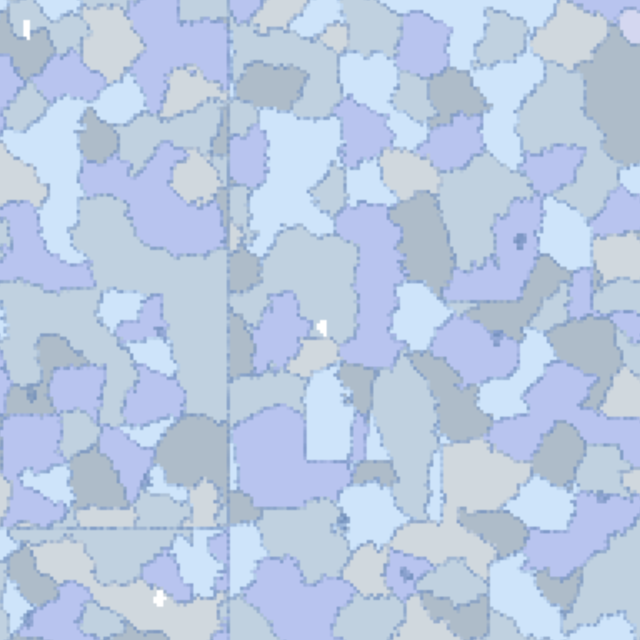
A WebGL 1 fragment shader for this texture map:

```glsl
precision highp float;
// A mosaic of ragged pastel patches with thin darker rims on a coarse texel grid.
// Warped, weighted Voronoi cells take one of a few fills; straight seams cut the
// layout into blocks, and texels are blended softly so that steps stay smooth.

uniform vec2 u_resolution;

const float TEXELS = 192.0;        // texels across the canvas
const float CELLS = 14.5;          // patches across the canvas
const float WEIGHT = 0.28;         // spread of patch sizes
const vec2 SEAM = vec2(0.36, 0.178);
const int CUTS = 8;                // short straight seams
const float CUT_HALF = 0.06;
const float CUT_SHIFT = 0.05;
const float SPOT_GRID = 7.0;
const float SPOT_RADIUS = 0.011;
const float RIM_MIN = 0.12;
const float RIM_RANGE = 0.66;

const vec3 SKY = vec3(0.806, 0.894, 0.980);
const vec3 LAVENDER = vec3(0.722, 0.768, 0.938);
const vec3 MIST = vec3(0.752, 0.820, 0.878);
const vec3 SLATE = vec3(0.682, 0.738, 0.790);
const vec3 PEARL = vec3(0.814, 0.846, 0.872);
const vec3 LILAC = vec3(0.830, 0.845, 0.940);
const vec3 RIM = vec3(0.44, 0.56, 0.75);
const vec3 SPOT_DARK = vec3(0.42, 0.54, 0.72);

vec2 hash2(vec2 p) {
  vec3 q = fract(p.xyx * vec3(0.1031, 0.1030, 0.0973));
  q += dot(q, q.yzx + 33.33);
  return fract((q.xx + q.yz) * q.zy);
}

// Gradient noise; the second channel uses the gradients turned by 90 degrees.
vec2 cornerNoise(vec2 corner, vec2 d) {
  vec2 g = hash2(corner + 71.0) * 2.0 - 1.0;
  return vec2(dot(g, d), dot(vec2(-g.y, g.x), d));
}

vec2 noise2(vec2 p) {
  vec2 i = floor(p), f = p - i;
  vec2 u = f * f * f * (f * (f * 6.0 - 15.0) + 10.0);
  vec2 e = vec2(1.0, 0.0);
  return mix(mix(cornerNoise(i, f), cornerNoise(i + e, f - e), u.x),
             mix(cornerNoise(i + e.yx, f - e.yx), cornerNoise(i + 1.0, f - 1.0), u.x), u.y);
}

// Shifts the layout on one side of short segments, fading with distance.
vec2 cutShift(vec2 p) {
  vec2 shift = vec2(0.0);
  for (int k = 0; k < CUTS; k++) {
    vec2 id = vec2(float(k) * 3.0 + 5.0, 19.0);
    vec2 d = p - hash2(id);
    bool upright = mod(float(k), 2.0) < 0.5;
    if (upright) d = d.yx;
    float along = 1.0 - smoothstep(CUT_HALF * 0.7, CUT_HALF * 1.6, abs(d.x));
    float side = step(0.0, d.y) * (1.0 - smoothstep(0.0, 0.12, d.y));
    float s = CUT_SHIFT * along * side;
    shift += upright ? vec2(s, 0.0) : vec2(0.0, s);
  }
  return shift;
}

// Fill class from 0 to 5, by share of the area.
float fillClass(float h) {
  return step(0.22, h) + step(0.45, h) + step(0.73, h) + step(0.88, h) + step(0.993, h);
}

vec3 fillColor(float c) {
  if (c < 0.5) return SKY;
  if (c < 1.5) return LAVENDER;
  if (c < 2.5) return MIST;
  if (c < 3.5) return SLATE;
  return c < 4.5 ? PEARL : LILAC;
}

// Patch label of a texel: its fill class plus eight times its block.
float patchLabel(vec2 texel) {
  vec2 p = (texel + 0.5) / TEXELS;
  float block = p.x > SEAM.x ? 2.0 : step(SEAM.y, p.y);
  p += cutShift(p);
  vec2 warp = 0.034 * noise2(p * 13.0) + 0.014 * noise2(p * 38.0 + 9.0)
            + 0.009 * noise2(p * 83.0 + 4.0);
  vec2 q = (p + warp + (hash2(texel) - 0.5) * 0.7 / TEXELS) * CELLS;
  vec2 base = floor(q);
  float best = 9.0, label = 0.0;
  for (int y = -1; y <= 1; y++) {
    for (int x = -1; x <= 1; x++) {
      vec2 cell = base + vec2(float(x), float(y));
      vec2 seed = cell + block * 37.0 + 11.0;
      vec2 h = hash2(seed + 150.0);
      float d = length(cell + 0.05 + 0.9 * hash2(seed) - q) - WEIGHT * h.x;
      if (d < best) {
        best = d;
        label = fillClass(h.y);
      }
    }
  }
  return label + 8.0 * block;
}

vec3 texelColor(vec2 texel) {
  float label = patchLabel(texel);
  vec3 color = fillColor(mod(label, 8.0));
  vec2 grain = hash2(texel + 300.0);

  // Rim where the texel to the right or above belongs to another patch.
  bool rim = label != patchLabel(texel + vec2(1.0, 0.0))
          || label != patchLabel(texel + vec2(0.0, 1.0));
  if (rim) color = mix(color, RIM, RIM_MIN + RIM_RANGE * grain.x);

  // Rare white or dark spots.
  vec2 p = (texel + 0.5) / TEXELS, cell = floor(p * SPOT_GRID);
  vec2 center = (cell + 0.2 + 0.6 * hash2(cell + 47.0)) / SPOT_GRID;
  float kind = hash2(cell + 83.0).x;
  float radius = SPOT_RADIUS * (0.65 + 0.6 * grain.y);
  if (kind < 0.14 && length((p - center) * vec2(1.2, 0.85)) < radius)
    color = kind < 0.04 ? vec3(1.0) : mix(color, SPOT_DARK, 0.4 + 0.5 * grain.x);
  return color;
}

void main() {
  vec2 t = gl_FragCoord.xy / u_resolution * TEXELS - 0.5;
  vec2 i = floor(t), f = smoothstep(0.1, 0.9, t - i);
  vec3 low = mix(texelColor(i), texelColor(i + vec2(1.0, 0.0)), f.x);
  vec3 high = mix(texelColor(i + vec2(0.0, 1.0)), texelColor(i + 1.0), f.x);
  gl_FragColor = vec4(mix(low, high, f.y), 1.0);
}
```
